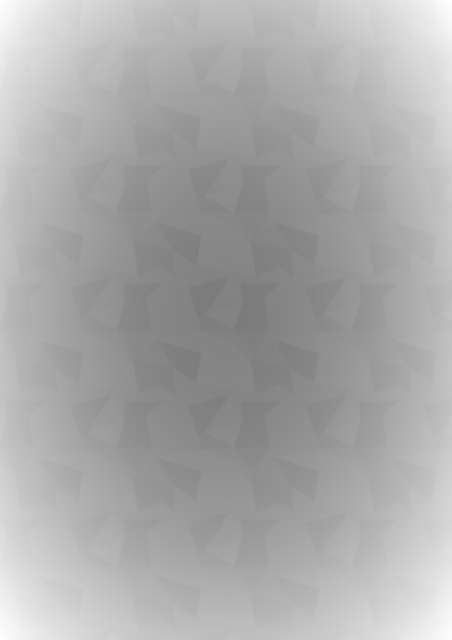
Reproduce this background procedurally as a Shadertoy shader.

```glsl
// Grey elliptical vignette over a faint repeating tile of folded paper facets.
#define TILES_PER_HEIGHT 5.43
#define CENTRE_GREY 0.505
#define EDGE_RISE 0.248
#define DARK -0.022
#define DIM -0.011
#define PALE 0.010
#define EDGE_FADE 0.40

// Signed distance to the line a-b, positive on its right; empty edges are skipped.
float edgeDistance(vec2 p, vec2 a, vec2 b) {
    vec2 e = b - a;
    float len = length(e);
    return len < 1e-4 ? -1.0 : dot(p - a, vec2(e.y, -e.x)) / len;
}

// Coverage of a convex counterclockwise quad repeated on the unit grid.
// A triangle repeats its last corner.
float facet(vec2 p, vec2 a, vec2 b, vec2 c, vec2 d) {
    vec2 middle = 0.25 * (a + b + c + d);
    vec2 q = fract(p - middle + 0.5) - 0.5 + middle;
    float dist = max(max(edgeDistance(q, a, b), edgeDistance(q, b, c)),
                     max(edgeDistance(q, c, d), edgeDistance(q, d, a)));
    float blur = TILES_PER_HEIGHT / iResolution.y;
    return 1.0 - smoothstep(-blur, blur, dist);
}

// Sum of the shading of all folds in one tile.
float foldShade(vec2 p) {
    // Shared corners
    vec2 notch = vec2(-0.177, 0.049);
    vec2 peak = vec2(0.028, 0.368);
    vec2 foot = vec2(0.070, -0.085);
    vec2 wing = vec2(0.141, 0.155);
    vec2 waist = vec2(0.325, 0.191);
    vec2 hip = vec2(0.367, -0.078);
    vec2 hub = vec2(0.551, 0.594);
    vec2 shoulder = vec2(0.410, 0.834);
    vec2 hollow = vec2(-0.212, -0.283);
    vec2 bend = vec2(0.212, -0.382);
    vec2 crest = vec2(-0.205, -0.099);
    vec2 heel = vec2(-0.240, 0.020);
    vec2 flank = vec2(0.212, 0.664);
    vec2 tuck = vec2(0.452, 0.452);

    // Fan of dark and pale blades
    float shade = DARK * facet(p, vec2(-0.325, 0.276), heel, notch, peak);
    shade += DIM * facet(p, heel, vec2(-0.210, -0.100), foot, notch);
    shade += PALE * facet(p, notch, foot, wing, wing);
    shade += 0.5 * PALE * facet(p, peak, vec2(-0.050, 0.127), wing, wing);

    // Tall dark column
    shade += DARK * facet(p, wing, foot, hip, waist);
    shade += DARK * facet(p, vec2(0.127, 0.311), wing, waist, vec2(0.466, 0.311));
    shade += DIM * facet(p, foot, vec2(0.247, -0.325), hip, hip);

    // Ragged dark flap
    shade += DARK * facet(p, shoulder, hub, vec2(0.749, 0.466), vec2(0.792, 0.714));
    shade += 0.8 * DARK * facet(p, flank, vec2(0.254, 0.375), tuck, hub);
    shade += 0.8 * DARK * facet(p, tuck, vec2(0.572, 0.367), hub, hub);
    shade += 0.6 * DIM * facet(p, flank, hub, shoulder, shoulder);

    // Pale sheet with a bent rim
    shade += PALE * facet(p, crest, hollow, bend, vec2(0.092, -0.219));
    shade += PALE * facet(p, hollow, vec2(-0.254, -0.537), vec2(0.254, -0.622), bend);
    shade += 0.6 * PALE * facet(p, vec2(-0.580, -0.170), hollow, crest, crest);
    return shade;
}

void mainImage(out vec4 fragColor, in vec2 fragCoord) {
    vec2 centred = 2.0 * fragCoord / iResolution.xy - 1.0;
    vec2 tilePos = (fragCoord - 0.5 * iResolution.xy) / iResolution.y * TILES_PER_HEIGHT;

    // Brightness grows with the squared elliptical radius
    float radiusSq = dot(centred, centred);
    float grey = CENTRE_GREY + EDGE_RISE * radiusSq;
    grey += foldShade(tilePos) * (1.0 - EDGE_FADE * radiusSq);
    fragColor = vec4(vec3(clamp(grey, 0.0, 1.0)), 1.0);
}
```
